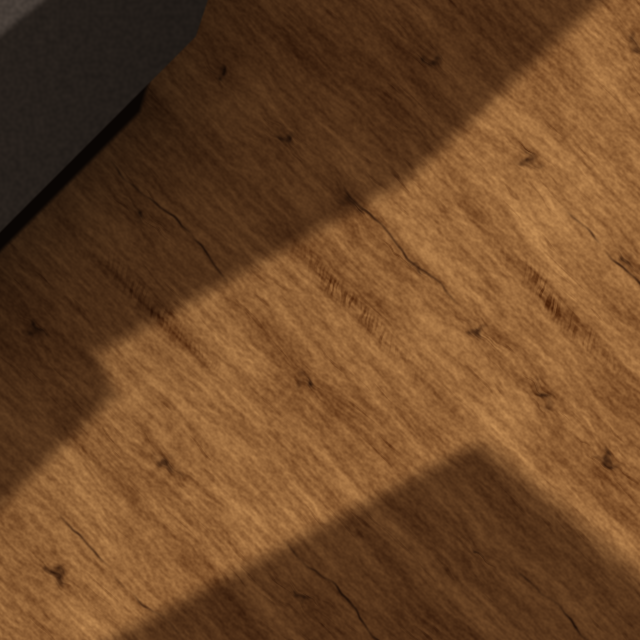
Write a WebGL 1 fragment shader that draws this texture.

```glsl
precision highp float;
// Diagonal oak planks crossed by soft window shadows, with a dark sofa corner at top left.
uniform vec2 u_resolution;

const float PLANK_WIDTH = 0.225;
const float PLANK_OFFSET = 0.085;
const float PENUMBRA = 0.019;
const float GRAIN = 1.3;
const vec3 WOOD_DARK = vec3(0.40, 0.235, 0.11);
const vec3 WOOD_LIGHT = vec3(0.685, 0.485, 0.285);
const vec3 SHADOW_TINT = vec3(0.57, 0.515, 0.465);
const vec3 CRACK_TINT = vec3(0.36, 0.28, 0.23);
const vec3 SOFA_COLOR = vec3(0.135, 0.112, 0.095);
const vec3 SOFA_TOP = vec3(0.27, 0.235, 0.21);
const vec3 GAP_COLOR = vec3(0.035, 0.018, 0.01);

vec2 gradient(vec2 cell) {
  vec2 q = fract(cell * vec2(0.1031, 0.1130));
  q += dot(q, q.yx + 33.33);
  float angle = 6.2832 * fract((q.x + q.y) * q.x * 7.31);
  return vec2(cos(angle), sin(angle));
}

// Gradient noise, about -0.7 to 0.7
float noise(vec2 p) {
  vec2 i = floor(p), f = fract(p);
  vec2 w = f * f * f * (f * (f * 6.0 - 15.0) + 10.0);
  float a = dot(gradient(i), f);
  float b = dot(gradient(i + vec2(1, 0)), f - vec2(1, 0));
  float c = dot(gradient(i + vec2(0, 1)), f - vec2(0, 1));
  float d = dot(gradient(i + vec2(1, 1)), f - vec2(1, 1));
  return mix(mix(a, b, w.x), mix(c, d, w.x), w.y);
}

float wrap(float x, float period) {
  return mod(x + 0.5 * period, period) - 0.5 * period;
}

float bump(float x, float width) {
  return exp(-x * x / (width * width));
}

// Distance above the line y = height + slope * x
float above(vec2 p, float height, float slope) {
  return (p.y - height - slope * p.x) * inversesqrt(1.0 + slope * slope);
}

// Spacing and phase of the knots in each plank
vec2 knotRow(float plank) {
  if (plank > 3.5) return vec2(0.22, 0.05);
  if (plank > 2.5) return vec2(0.142, 0.187);
  if (plank > 1.5) return vec2(0.375, 0.056);
  return vec2(0.294, -0.01);
}

vec3 woodColor(vec2 p) {
  // x runs along the grain, y across it
  vec2 g = vec2(p.x - p.y, p.x + p.y) * 0.70711;
  float row = (g.y - PLANK_OFFSET) / PLANK_WIDTH;
  float plank = floor(row);
  float across = (row - plank) * PLANK_WIDTH;

  // Knots bend the grain around them
  vec2 rowShape = knotRow(plank);
  vec2 k = vec2(wrap(g.x - rowShape.y, rowShape.x), across - 0.05 - 0.02 * plank);
  float id = floor((g.x - rowShape.y) / rowShape.x + 0.5);
  float knotSize = 0.8 + 0.7 * noise(vec2(id * 2.37 + 0.4, plank * 1.71 + 0.3));
  k += 0.022 * vec2(noise(g * 48.0), noise(g * 48.0 + 17.0));
  float halo = bump(length(k * vec2(0.55, 1.0)), 0.026);

  vec2 w = g;
  w.y += 0.014 * noise(g * vec2(5.0, 9.0)) + 0.004 * noise(g * vec2(22.0, 30.0)) + halo * k.y * 0.7;
  float tone = 0.62 + 0.34 * noise(w * vec2(2.3, 9.0) + 3.3);
  tone += 0.34 * noise(w * vec2(3.5, 26.0) + 8.0);
  tone += 0.16 * noise(g * vec2(11.0, 17.0) + 4.0);
  float grain = 0.22 * noise(w * vec2(11.0, 80.0)) + 0.24 * noise(w * vec2(30.0, 165.0));
  grain += 0.24 * noise(g * vec2(95.0, 170.0)) + 0.12 * noise(g * vec2(210.0, 240.0));
  grain += 0.05 * sin(w.y * 230.0 + 9.0 * noise(w * vec2(4.0, 14.0)));
  tone += GRAIN * grain - 0.24 * halo * knotSize;

  // Sparse broken pores along the fibres
  float pores = smoothstep(0.22, 0.5, noise(w * vec2(20.0, 125.0) + 31.0));
  tone -= 0.26 * pores * smoothstep(-0.15, 0.3, noise(g * vec2(5.0, 13.0) + 12.0));

  // Soft worn seams with short cross ticks, pale band beside them
  float seam = floor(row + 0.5);
  float off = wrap(g.y - PLANK_OFFSET, PLANK_WIDTH);
  off += 0.014 * noise(vec2(g.x * 13.0, seam * 5.3 + 0.4)) + 0.006 * noise(g * vec2(50.0, 70.0));
  float scar = bump(g.x - 0.02 - 0.24 * (seam - 3.0), 0.12);
  float ticks = smoothstep(-0.2, 0.3, noise(vec2(g.x * 150.0 + off * 90.0, g.y * 30.0)));
  ticks *= clamp(0.75 + 1.2 * noise(g * vec2(18.0, 40.0)), 0.0, 1.3);
  float wear = clamp(0.45 + 1.1 * noise(vec2(g.x * 7.0, seam * 3.1 + 0.5)), 0.0, 1.0);
  tone -= bump(off, 0.019) * 0.26 * wear + bump(off, 0.014) * 0.55 * scar * ticks;
  tone -= 0.3 * wear * bump(off + 0.004, 0.005) * smoothstep(-0.2, 0.3, noise(g * vec2(35.0, 90.0)));
  tone += 0.22 * bump(off - 0.02, 0.018) * smoothstep(0.08, 0.28, g.x) * (1.0 - scar);
  vec3 color = mix(WOOD_DARK, WOOD_LIGHT, clamp(tone, -0.5, 1.25));

  // Ragged knot hearts and one long wandering crack per repeat
  float heart = bump(length(k * vec2(0.6, 1.1)), 0.0095 * knotSize);
  heart *= clamp(0.75 + 1.2 * noise(g * vec2(75.0, 110.0)), 0.0, 1.0);
  float along = wrap(g.x - 0.28 * (plank - 3.0), 0.9);
  float path = across - 0.117 + 0.02 * noise(vec2(g.x * 9.0, plank * 4.1 + 0.5));
  path += 0.004 * noise(vec2(g.x * 45.0, plank + 0.5));
  float crack = bump(path, 0.0023) * (1.0 - smoothstep(0.08, 0.15, abs(along)));
  crack *= clamp(0.65 + 1.5 * noise(g * vec2(28.0, 8.0)), 0.0, 1.0);
  return color * mix(vec3(1.0), CRACK_TINT, clamp(0.85 * heart + 0.8 * crack, 0.0, 1.0));
}

float shadowMask(vec2 p) {
  float leftPart = min(above(p, 0.21, 0.96), 0.172 - p.x + 0.4 * (0.40 - p.y));
  float mainPart = min(above(p, 0.362, 0.56), above(p, 0.126, 0.93));
  float upper = smoothstep(-PENUMBRA, PENUMBRA, max(leftPart, mainPart));
  float lower = smoothstep(-PENUMBRA, PENUMBRA, -above(p, -0.091, 0.535));
  lower *= smoothstep(-1.5 * PENUMBRA, 1.5 * PENUMBRA, -above(p, 0.933, -0.83));
  return max(upper, lower);
}

void main() {
  vec2 p = gl_FragCoord.xy / u_resolution;
  float aa = 0.0015 + 0.5 / u_resolution.y;
  float body = min(above(p, 0.637, 1.0), 0.305 + 0.33 * (p.y - 0.94) - p.x);
  float gap = min(above(p, 0.608, 1.0), 0.222 - p.x + 0.3 * (p.y - 0.84));

  // Floor light and contact shade around the sofa
  vec3 color = woodColor(p) * mix(vec3(1.0), SHADOW_TINT, shadowMask(p));
  color *= 1.0 - 0.45 * exp(-max(-gap, 0.0) * 6.5);
  color = mix(color, GAP_COLOR, smoothstep(-0.006, 0.004, gap));

  // Sofa side with fabric texture and a paler top
  float weave = 1.0 + 0.16 * noise(p * 130.0) + 0.10 * noise(p * 55.0);
  float top = smoothstep(-0.008, 0.008, above(p, 0.945, 0.8));
  vec3 fabric = mix(SOFA_COLOR * (1.12 - 0.55 * p.x), SOFA_TOP, top) * weave;
  color = mix(color, fabric, smoothstep(-aa, aa, body));
  gl_FragColor = vec4(color, 1.0);
}
```
